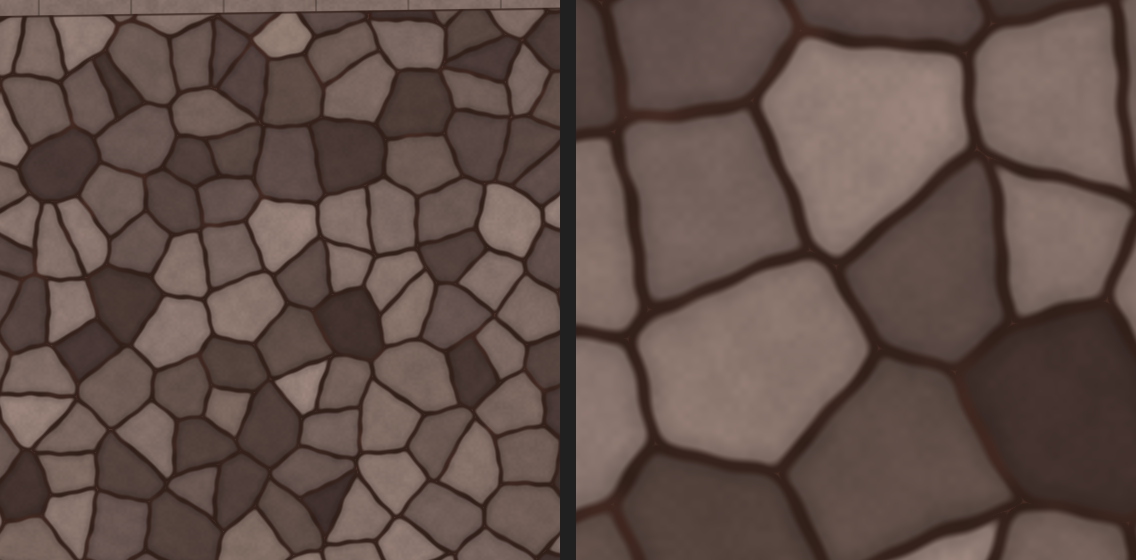
Left, the full canvas; right, a detail of the centre.
Give the GLSL for this texture, as a three.js fragment shader.

```glsl
varying vec2 vUv;

#define STONES_ACROSS 10.4
#define JITTER 0.94
#define JOINT_INNER 0.012
#define JOINT_OUTER 0.068
#define CORNER_ROUND 0.055
#define TILE_WIDTH 0.165
#define DARK_STONE vec3(0.245, 0.180, 0.168)
#define LIGHT_STONE vec3(0.580, 0.497, 0.462)
#define JOINT_COLOUR vec3(0.205, 0.130, 0.108)
#define RUST_COLOUR vec3(0.300, 0.185, 0.145)
#define TILE_COLOUR vec3(0.500, 0.425, 0.395)

float hash(vec2 p) {
  vec3 q = fract(vec3(p.xyx) * 0.1031);
  q += dot(q, q.yzx + 33.33);
  return fract((q.x + q.y) * q.z);
}

vec2 seedPoint(vec2 cell) {
  vec2 random = vec2(hash(cell + 7.3), hash(cell + 51.9));
  return cell + 0.5 + JITTER * (random - 0.5);
}

float smoothMin(float a, float b, float k) {
  float h = max(k - abs(a - b), 0.0) / k;
  return min(a, b) - h * h * k * 0.25;
}

float valueNoise(vec2 p) {
  vec2 i = floor(p), f = fract(p);
  f = f * f * (3.0 - 2.0 * f);
  float low = mix(hash(i), hash(i + vec2(1.0, 0.0)), f.x);
  float high = mix(hash(i + vec2(0.0, 1.0)), hash(i + 1.0), f.x);
  return mix(low, high, f.y);
}

// Layered, bent sines: soft stains in the range -1 to 1
float stains(vec2 p) {
  vec2 q = p + 0.8 * sin(p.yx * 1.7 + vec2(0.4, 2.1));
  float sum = sin(q.x * 2.3 + q.y * 1.1) + sin(q.y * 3.1 - q.x * 1.4);
  return 0.5 * sum;
}

// Returns distance to the rounded border, then the cell of the stone
vec3 paving(vec2 p) {
  vec2 base = floor(p);
  vec2 nearest = vec2(0.0), stone = base;
  float best = 100.0;
  for (int y = -2; y <= 2; y++)
  for (int x = -2; x <= 2; x++) {
    vec2 cell = base + vec2(float(x), float(y));
    vec2 toSeed = seedPoint(cell) - p;
    float d = dot(toSeed, toSeed);
    if (d < best) {
      best = d;
      nearest = toSeed;
      stone = cell;
    }
  }
  float border = 10.0;
  for (int y = -2; y <= 2; y++)
  for (int x = -2; x <= 2; x++) {
    vec2 toSeed = seedPoint(stone + vec2(float(x), float(y))) - p;
    vec2 between = toSeed - nearest;
    if (dot(between, between) > 0.0001) {
      float d = dot(0.5 * (toSeed + nearest), normalize(between));
      border = smoothMin(border, d, CORNER_ROUND);
    }
  }
  return vec3(border, stone);
}

void main() {
  // Slightly wavering stone outlines
  vec2 p = vUv * STONES_ACROSS + 20.0;
  vec2 bent = p + 0.016 * sin(p.yx * 6.3) + 0.007 * sin(p.yx * 17.0 + 1.0);
  vec3 pave = paving(bent);
  float border = pave.x;
  vec2 stone = pave.yz;

  // One tone per stone, with stains and fine grain
  float tone = pow(hash(stone + 113.7), 0.85);
  vec3 colour = mix(DARK_STONE, LIGHT_STONE, tone);
  float grain = valueNoise(vUv * 210.0) - 0.5;
  float blotch = valueNoise(vUv * 55.0) - 0.5;
  float wear = 0.025 * stains(p * 1.6 + stone) + 0.07 * blotch + 0.05 * grain;
  colour *= 1.0 + wear;
  colour.b += 0.012 * (hash(stone + 9.1) - 0.5);
  colour *= mix(0.88, 1.0, smoothstep(0.04, 0.19, border));

  // Dark joints, rusty where they widen at junctions
  float rust = smoothstep(0.0, -0.018, border);
  rust = max(rust, 0.4 * smoothstep(0.3, 0.9, stains(p * 0.9)));
  vec3 joint = mix(JOINT_COLOUR, RUST_COLOUR, rust) * (1.0 + 0.2 * blotch);
  float cover = smoothstep(JOINT_INNER, JOINT_OUTER, border + 0.012 * blotch);
  colour = mix(joint, colour, cover);

  // Narrow, tilted row of tiles along the top
  float above = vUv.y - mix(0.971, 0.986, vUv.x);
  float column = abs(fract(vUv.x / TILE_WIDTH + 0.08) - 0.5) * TILE_WIDTH;
  vec3 tile = TILE_COLOUR * (1.0 + 0.09 * blotch + 0.07 * grain);
  tile *= mix(0.76, 1.0, smoothstep(0.0005, 0.003, column));
  colour = mix(colour, JOINT_COLOUR, 0.75 * smoothstep(-0.005, -0.001, above));
  colour = mix(colour, tile, smoothstep(-0.001, 0.002, above));

  gl_FragColor = vec4(colour, 1.0);
}
```
